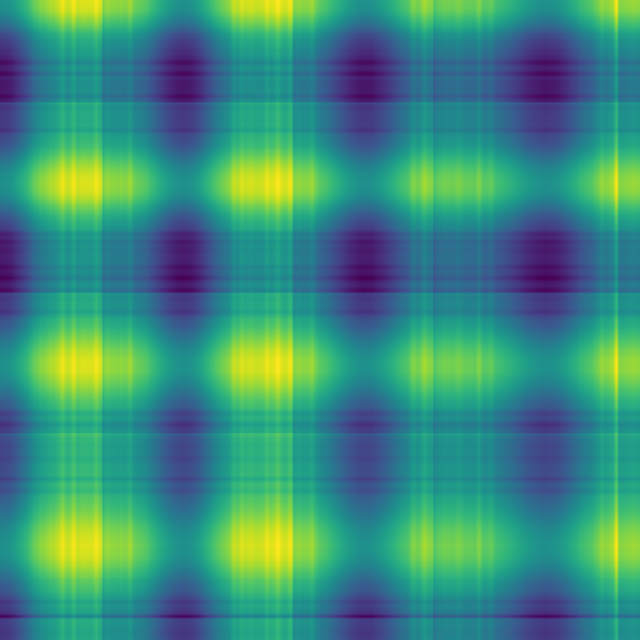
A three.js fragment shader for this pattern:

```glsl
// Plaid of soft glowing bands, the difference of one streaky profile across and down.
#define PERIOD 0.2832
#define FIRST_VALLEY 0.004
#define VALLEY_WIDTH 0.051
#define VALLEY_GROWTH 0.0062
#define EDGE_BLUR 0.0015
#define STREAK_WIDTH 0.0042
#define STREAK_GAIN 0.055
#define FINE_GRAIN 0.022
#define COARSE_GRAIN 0.03

varying vec2 vUv;

// Per band: plateau height, place of its sharp edge, and the drop after it.
const vec4 HEIGHTS = vec4(0.44, 0.44, 0.37, 0.40);
const vec4 EDGES = vec4(0.160, 0.458, 0.677, 0.966);
const vec4 DROPS = vec4(0.080, 0.065, 0.075, 0.035);

// Centres of the bright streaks, one column per band.
const mat4 STREAKS = mat4(
  0.098, 0.115, 0.150, 0.203,
  0.366, 0.378, 0.417, 0.434,
  0.454, 0.488, 0.646, 0.663,
  0.749, 0.768, 0.940, 0.963);

float hash(float n) {
  return fract(sin(n * 127.1 + 31.7) * 43758.545);
}

float noise(float x) {
  float cell = floor(x);
  return mix(hash(cell), hash(cell + 1.0), smoothstep(0.0, 1.0, x - cell));
}

float bell(float x, float width) {
  return exp(-x * x / (width * width));
}

// Narrow streaks and random grain laid over the plateaus.
float streaks(float t) {
  float sum = 0.0;
  for (int i = 0; i < 4; i++) {
    for (int j = 0; j < 4; j++) {
      sum += STREAK_GAIN * bell(t - STREAKS[i][j], STREAK_WIDTH);
    }
  }
  sum += 1.4 * STREAK_GAIN * bell(t - STREAKS[3][3], 0.6 * STREAK_WIDTH);
  sum += FINE_GRAIN * (noise(t * 190.0) - 0.5);
  return sum + COARSE_GRAIN * (noise(t * 74.0) - 0.5);
}

// Rounded bands between valleys that widen slowly along t.
float profile(float t) {
  float detail = streaks(t);
  float level = 0.0;
  for (int i = 0; i < 4; i++) {
    float band = float(i);
    float fromLeft = t - FIRST_VALLEY - band * PERIOD;
    float fromRight = PERIOD - fromLeft;
    float width = VALLEY_WIDTH + band * VALLEY_GROWTH;
    float rise = 1.0 - bell(fromLeft, width);
    float fall = 1.0 - bell(fromRight, width + VALLEY_GROWTH);
    float inside = step(0.0, fromLeft) * step(0.0, fromRight);

    float past = t - EDGES[i];
    float undershoot = 1.0 + 0.8 * exp(-max(past, 0.0) / 0.004);
    float drop = DROPS[i] * undershoot * smoothstep(-EDGE_BLUR, EDGE_BLUR, past);
    level += inside * rise * fall * (HEIGHTS[i] - drop + detail);
  }
  return level + 0.008 * (noise(t * 150.0) - 0.5);
}

// Smooth ramp from dark violet through teal and green to yellow.
vec3 violetToYellow(float v) {
  vec3 c = vec3(-5.4354, 4.6459, 26.3124);
  c = c * v + vec3(4.7764, -13.7451, -65.3530);
  c = c * v + vec3(6.2283, 14.1799, 56.6906);
  c = c * v + vec3(-4.6342, -5.7991, -19.3324);
  c = c * v + vec3(-0.3309, 0.2148, 0.0951);
  c = c * v + vec3(0.1051, 1.4046, 1.3846);
  return c * v + vec3(0.2777, 0.0054, 0.3341);
}

void main() {
  float across = profile(vUv.x);
  float down = profile(1.0 - vUv.y);
  float value = clamp(0.5 + across - down, 0.0, 1.0);
  gl_FragColor = vec4(clamp(violetToYellow(value), 0.0, 1.0), 1.0);
}
```
